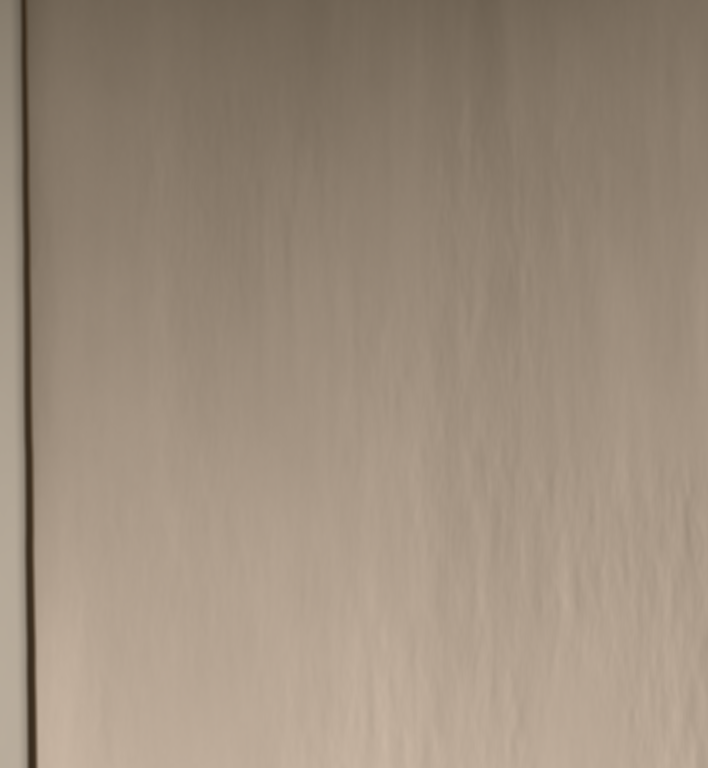
Reproduce this texture procedurally as a Shadertoy shader.

```glsl
// A softly lit, brushed beige panel with a dark vertical groove at its left.
// A vertical light gradient carries stretched noise: broad bands, long faint
// streaks and patchy, slightly wavy relief that grows to the lower right.

const vec3 SHADE_COLOR = vec3(0.46, 0.41, 0.35);
const vec3 LIGHT_COLOR = vec3(0.74, 0.67, 0.60);
const vec3 GROOVE_COLOR = vec3(0.20, 0.15, 0.095);
const vec3 STRIP_TINT = vec3(0.97, 1.0, 1.01);

const float GROOVE_TOP_X = 0.031;
const float GROOVE_BOTTOM_X = 0.042;
const float GROOVE_TOP_HALF = 0.0035;
const float GROOVE_BOTTOM_HALF = 0.0058;
const float GROOVE_BLUR = 0.0035;

const float CLOUD_AMOUNT = 0.16;
const float BAND_AMOUNT = 0.15;
const float STREAK_AMOUNT = 0.12;
const float RELIEF_AMOUNT = 0.17;
const float GRAIN_AMOUNT = 0.035;

float hash(vec2 p) {
    vec3 q = fract(vec3(p.xyx) * 0.1031);
    q += dot(q, q.yzx + 33.33);
    return fract((q.x + q.y) * q.z);
}

// Smooth value noise, 0 to 1
float noise(vec2 p) {
    vec2 cell = floor(p);
    vec2 f = fract(p);
    f = f * f * f * (f * (f * 6.0 - 15.0) + 10.0);
    float low = mix(hash(cell), hash(cell + vec2(1.0, 0.0)), f.x);
    float high = mix(hash(cell + vec2(0.0, 1.0)), hash(cell + vec2(1.0, 1.0)), f.x);
    return mix(low, high, f.y);
}

// Layered noise, centred on zero
float fbm(vec2 p) {
    float sum = 0.0;
    float gain = 0.5;
    for (int i = 0; i < 4; i++) {
        sum += gain * (noise(p) - 0.5);
        p = p * 2.03 + vec2(17.3, 9.1);
        gain *= 0.5;
    }
    return sum;
}

// Height of the brushed surface: narrow vertical ridges that wander a little
float ridges(vec2 p) {
    p.x += 0.010 * fbm(p * vec2(9.0, 12.0));
    return fbm(p * vec2(55.0, 13.0) + 40.0);
}

// Brightness between SHADE_COLOR (0) and LIGHT_COLOR (1)
float panelLight(vec2 p) {
    float light = 1.03 - 0.82 * p.y - 0.28 * p.y * p.y * p.y;
    light += 0.12 * smoothstep(0.45, 0.95, p.x) * smoothstep(0.3, 1.0, p.y);
    light -= 0.10 * smoothstep(0.5, 0.92, p.x) * smoothstep(0.5, 0.0, p.y);
    float glow = exp(-pow((p.x - 0.10) / 0.06, 2.0));
    light += 0.10 * glow * smoothstep(0.45, 0.05, p.y);
    return light;
}

float surfaceDetail(vec2 p) {
    float clouds = fbm(p * vec2(4.5, 3.2) + 3.0);
    float bands = fbm(p * vec2(15.0, 1.4) + 11.0);
    float streaks = fbm(p * vec2(48.0, 3.5) + 23.0);
    float streakPatch = smoothstep(0.25, 0.75, noise(p * vec2(6.0, 3.0) + 5.0));

    // Relief is lit from the left, so each ridge has a light and a dark flank
    float slope = ridges(p + vec2(0.003, 0.001)) - ridges(p - vec2(0.003, 0.001));
    float reliefPatch = smoothstep(0.3, 0.75, noise(p * vec2(8.0, 4.0) + 31.0));
    float reliefGrowth = 0.35 + 0.65 * smoothstep(0.3, 0.9, p.x + 0.25 * (0.5 - p.y));
    float relief = slope * (0.25 + 0.75 * reliefPatch) * reliefGrowth;

    float grain = fbm(p * vec2(130.0, 90.0) + 7.0);
    return CLOUD_AMOUNT * clouds + BAND_AMOUNT * bands
        + STREAK_AMOUNT * streaks * (0.3 + 0.7 * streakPatch)
        + RELIEF_AMOUNT * relief * 2.0 + GRAIN_AMOUNT * grain;
}

void mainImage(out vec4 fragColor, in vec2 fragCoord) {
    vec2 p = fragCoord / iResolution.y;
    float pixel = 1.0 / iResolution.y;

    // Signed distance across the slightly leaning groove
    float grooveX = mix(GROOVE_BOTTOM_X, GROOVE_TOP_X, p.y);
    grooveX += 0.001 * (noise(vec2(p.y * 25.0, 2.0)) - 0.5);
    float across = p.x - grooveX;
    float halfWidth = mix(GROOVE_BOTTOM_HALF, GROOVE_TOP_HALF, p.y);

    // Panel, with a soft shadow beside the groove
    float shadow = 0.30 * exp(-max(across, 0.0) / 0.022) * smoothstep(-0.1, 0.5, p.y);
    float light = panelLight(p) + surfaceDetail(p) - shadow;
    vec3 color = mix(SHADE_COLOR, LIGHT_COLOR, light);

    // Neighbouring strip on the left
    float stripLight = 1.02 - 0.75 * p.y * p.y + 0.03 * fbm(p * vec2(60.0, 25.0));
    vec3 strip = mix(SHADE_COLOR, LIGHT_COLOR, stripLight) * STRIP_TINT;
    strip *= 1.0 - 0.18 * smoothstep(-0.020, -0.004, across);
    color = mix(strip, color, smoothstep(-pixel, pixel, across));

    // Dark groove with soft edges, a little lighter on its right flank
    float blur = max(GROOVE_BLUR, pixel);
    float groove = 1.0 - smoothstep(halfWidth - blur, halfWidth + blur, abs(across));
    vec3 depthColor = GROOVE_COLOR * (1.0 + 0.35 * smoothstep(0.0, halfWidth, across));
    color = mix(color, depthColor, groove * 0.94);

    fragColor = vec4(clamp(color, 0.0, 1.0), 1.0);
}
```
